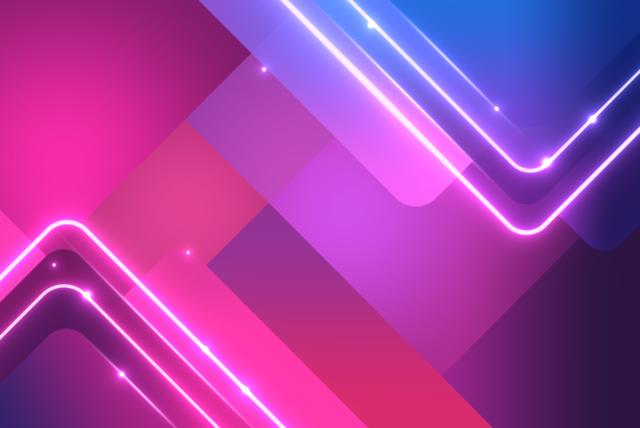
Reproduce this background procedurally as a Shadertoy shader.

```glsl
// Overlapping translucent diagonal panels crossed by glowing neon chevrons.
// Tiles are split along the two diagonals; panels and lines share one
// rounded-corner distance function, and sparkles are added last.

float px; // size of one pixel in canvas heights

// Coverage of the positive side of a boundary
float cover(float v) { return smoothstep(-px, px, v); }

// Soft round falloff around a centre
float blob(vec2 p, vec2 centre, float tightness) {
    vec2 q = p - centre;
    return exp(-tightness * dot(q, q));
}

// Signed distance to a right-angled wedge with a rounded corner; up is 1 or -1
float chevron(vec2 p, vec2 tip, float radius, float up) {
    vec2 q = vec2(abs(p.x - tip.x), (p.y - tip.y) * up);
    vec2 w = radius - vec2(q.y - q.x, q.y + q.x) * 0.7071;
    return length(max(w, 0.0)) + min(max(w.x, w.y), 0.0) - radius;
}

// Panel fill with a shaded rim
vec3 panel(vec3 under, float dist, vec3 fill, float alpha, float rim) {
    fill *= 1.0 + rim * exp(min(dist, 0.0) * 18.0);
    return mix(under, fill, alpha * cover(-dist));
}

// White-hot line with a coloured halo
vec3 neon(vec3 col, float dist, float width, vec3 tint, float power) {
    float a = abs(dist);
    col += tint * power * (0.55 * exp(-a / (width * 2.2)) + 0.16 * exp(-a / (width * 7.0)));
    float core = 1.0 - smoothstep(width * 0.4, width + px, a);
    return mix(col, vec3(1.0, 0.93, 1.0), core * min(power, 1.0));
}

// Crossing diagonal tiles
vec3 tiles(vec2 p, float s, float d) {
    vec3 magenta = mix(vec3(0.42, 0.10, 0.38), vec3(0.97, 0.17, 0.65), blob(p, vec2(0.15, 0.63), 8.0));
    vec3 rose = mix(vec3(0.60, 0.14, 0.41), vec3(0.89, 0.26, 0.57), blob(p, vec2(0.44, 0.51), 14.0));
    vec3 mauve = mix(vec3(0.50, 0.21, 0.60), vec3(0.76, 0.29, 0.75), blob(p, vec2(0.70, 0.58), 9.0));
    vec3 orchid = mix(vec3(0.65, 0.15, 0.50), vec3(0.82, 0.31, 0.92), blob(p, vec2(0.81, 0.51), 10.0));
    vec3 berry = mix(vec3(0.58, 0.20, 0.59), vec3(0.84, 0.17, 0.43), smoothstep(0.48, 0.04, p.y));
    vec3 plum = mix(vec3(0.68, 0.16, 0.60), vec3(0.17, 0.08, 0.26), smoothstep(0.92, 1.46, p.x));
    orchid = mix(orchid, vec3(0.20, 0.08, 0.30), smoothstep(1.05, 1.5, p.x));

    float right = cover(s - 1.156);
    vec3 col = mix(magenta, mix(rose, mauve, right), cover(d + 0.287));
    col = mix(col, mix(berry, orchid, right), cover(d - 0.1035));
    return mix(col, plum, cover(d - 0.914) * right);
}

// Blue panels hanging from the upper right
vec3 upperPanels(vec3 col, vec2 p, float thick, float middle) {
    float high = smoothstep(0.55, 1.02, p.y);
    float east = smoothstep(1.16, 1.48, p.x);
    vec3 violet = mix(vec3(0.72, 0.30, 0.90), vec3(0.37, 0.45, 0.95), high);
    vec3 dusk = mix(vec3(0.44, 0.15, 0.60), vec3(0.34, 0.55, 0.98), high);
    vec3 navy = mix(vec3(0.12, 0.08, 0.36), vec3(0.05, 0.15, 0.48), high);

    col = panel(col, chevron(p, vec2(1.416, 0.391), 0.057, 1.0),
                mix(vec3(0.42, 0.16, 0.60), vec3(0.13, 0.09, 0.36), smoothstep(1.3, 1.44, p.x)), 0.8, 0.15);
    col = panel(col, thick, mix(mix(vec3(0.52, 0.17, 0.63), violet, high), navy, east), 0.85, 0.0);
    vec3 lilac = mix(vec3(1.0, 0.40, 0.98), vec3(0.58, 0.33, 0.87), smoothstep(0.52, 0.95, p.y));
    lilac = mix(lilac, vec3(0.42, 0.50, 1.0), 0.8 * blob(p, vec2(0.78, 1.0), 20.0));
    col = panel(col, chevron(p, vec2(0.975, 0.490), 0.066, 1.0), lilac, 0.88 * (1.0 - east), 0.0);
    col = panel(col, chevron(p, vec2(1.234, 0.498), 0.06, 1.0), mix(dusk, navy, east), 0.9, -0.1);
    col = panel(col, middle, mix(mix(vec3(0.60, 0.28, 0.87), vec3(0.32, 0.46, 0.95), high), navy, east), 0.8, -0.05);
    vec3 azure = mix(vec3(0.45, 0.28, 0.84), vec3(0.13, 0.42, 0.86), smoothstep(0.70, 1.0, p.y));
    return panel(col, chevron(p, vec2(1.242, 0.668), 0.084, 1.0), mix(azure, navy, east * 0.85), 0.9, 0.0);
}

// Pink and plum panels rising from the lower left
vec3 lowerPanels(vec3 col, vec2 p, float s, float d, float thick, float middle) {
    float east = smoothstep(0.15, 0.55, p.x);
    col = panel(col, thick, vec3(0.62, 0.12, 0.45), 0.8, 0.1);
    vec3 pink = mix(vec3(0.86, 0.22, 0.59), vec3(1.0, 0.22, 0.66), smoothstep(0.42, 0.2, p.y));
    col = panel(col, chevron(p, vec2(0.423, 0.440), 0.06, -1.0), pink, 0.9, 0.04);
    col = mix(col, vec3(1.0, 0.24, 0.70), 0.8 * cover(0.51 - s) * cover(-0.293 - d));
    col = panel(col, chevron(p, vec2(0.149, 0.442), 0.06, -1.0),
                mix(vec3(0.42, 0.09, 0.36), vec3(0.86, 0.16, 0.58), east), 0.9, -0.1);
    col = panel(col, middle, mix(vec3(0.30, 0.09, 0.34), vec3(0.80, 0.15, 0.56), east), 0.85, 0.1);
    vec3 indigo = mix(vec3(0.16, 0.14, 0.42), vec3(0.66, 0.14, 0.52), smoothstep(-0.05, 0.36, p.x + 0.5 * p.y));
    return panel(col, chevron(p, vec2(0.155, 0.257), 0.06, -1.0), indigo, 0.85, 0.0);
}

void mainImage(out vec4 fragColor, in vec2 fragCoord) {
    px = 1.0 / iResolution.y;
    vec2 p = fragCoord / iResolution.xy * vec2(1.5, 1.0);
    float s = p.x + p.y, d = p.x - p.y;

    float topThick = chevron(p, vec2(1.234, 0.4316), 0.06, 1.0);
    float topMiddle = chevron(p, vec2(1.243, 0.577), 0.058, 1.0);
    float lowThick = chevron(p, vec2(0.157, 0.507), 0.063, -1.0);
    float lowMiddle = chevron(p, vec2(0.150, 0.361), 0.07, -1.0);

    vec3 col = tiles(p, s, d);
    col = upperPanels(col, p, topThick, topMiddle);
    col = lowerPanels(col, p, s, d, lowThick, lowMiddle);

    // Neon chevrons
    vec3 tint = mix(vec3(0.95, 0.30, 0.95), vec3(0.50, 0.50, 1.0), smoothstep(0.45, 0.9, p.y));
    float flare = blob(p, vec2(0.87, 0.80), 14.0);
    col = neon(col, topThick, 0.0055 + 0.004 * flare, tint, 1.0);
    col = neon(col, topMiddle, mix(0.0045, 0.0025, smoothstep(1.25, 1.5, p.x)), tint, 0.9);
    col = neon(col, lowThick, 0.0055, vec3(1.0, 0.30, 0.90), 1.0);
    col = neon(col, lowMiddle, 0.0035, vec3(1.0, 0.25, 0.80), 0.9);

    // Hairlines: diagonal offset, centre along it, spread, strength
    vec4 hairs[4] = vec4[4](vec4(1.732, 0.18, 0.24, 0.9), vec4(1.910, 0.20, 0.18, 0.7),
                            vec4(0.592, 0.20, 0.27, 0.8), vec4(0.412, 0.24, 0.14, 0.7));
    for (int i = 0; i < 4; i++) {
        float along = (d - hairs[i].y) / hairs[i].z;
        col = neon(col, (s - hairs[i].x) * 0.7071, 0.0022, tint, hairs[i].w * exp(-along * along));
    }

    // Sparkles: position and size
    vec3 sparks[11] = vec3[11](
        vec3(0.619, 0.838, 0.006), vec3(0.869, 0.941, 0.008), vec3(1.281, 0.621, 0.014), vec3(1.389, 0.721, 0.012),
        vec3(1.164, 0.746, 0.006), vec3(0.205, 0.311, 0.014), vec3(0.127, 0.381, 0.005), vec3(0.441, 0.410, 0.005),
        vec3(0.482, 0.184, 0.009), vec3(0.576, 0.088, 0.011), vec3(0.285, 0.125, 0.009));
    for (int i = 0; i < 11; i++) {
        float r = length(p - sparks[i].xy) / sparks[i].z;
        col += tint * 0.6 * exp(-r * 0.7) + vec3(0.9) * exp(-r * r * 2.5);
    }
    fragColor = vec4(min(col, 1.0), 1.0);
}
```
